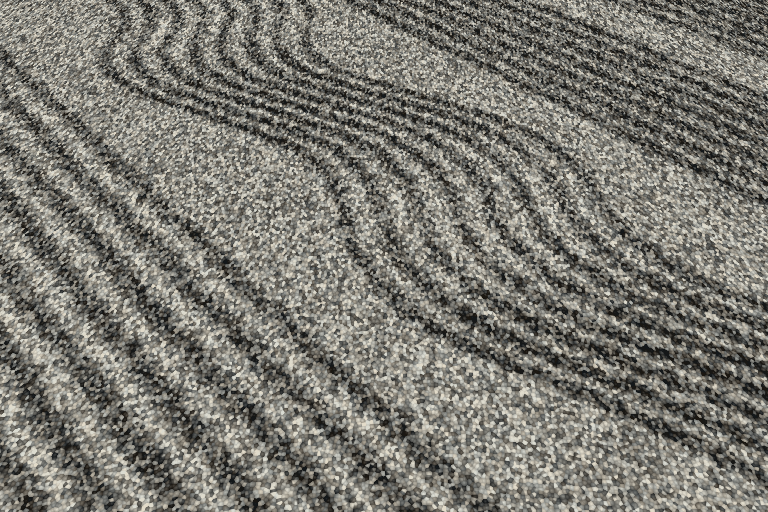
Give the GLSL for this texture, as a Shadertoy shader.

```glsl
const float TAU = 6.2831853;

// Layout, in canvas heights with y pointing down
const vec2  VANISH       = vec2(-0.9375, -0.78125);
const float WAVE_LENGTH  = 0.345;
const float WAVE_CREST   = 0.908;
const float WAVE_HEIGHT  = 0.082;
const float WAVE_SKEW    = 0.085;
const float FAR_SHIFT    = 0.065;

// Tones
const float FLAT_TONE    = 0.565;
const float STONE_RANGE  = 0.60;
const float CLUMP_RANGE  = 0.07;
const float GAP_SHADOW   = 0.24;
const vec3  STONE_TINT   = vec3(1.0, 0.985, 0.925);

// Grain
const float STONE_SCALE  = 235.0;
const float CLUMP_SCALE  = 105.0;
const float RAGGEDNESS   = 0.010;

vec2 hash2(vec2 p) {
    vec3 q = fract(vec3(p.xyx) * vec3(0.1031, 0.1030, 0.0973));
    q += dot(q, q.yzx + 33.33);
    return fract((q.xx + q.yz) * q.zy);
}

// Cellular noise with soft borders: x = tone, y = hue, z = distance to centre
vec3 pebbles(vec2 p) {
    vec2 cell = floor(p), local = fract(p);
    vec2 sum = vec2(0.0);
    float total = 0.0, nearest = 4.0;
    for (int j = -1; j <= 1; j++) {
        for (int i = -1; i <= 1; i++) {
            vec2 offset = vec2(i, j);
            vec2 id = cell + offset;
            vec2 toCentre = offset + hash2(id) - local;
            float d2 = dot(toCentre, toCentre);
            float weight = exp(-12.0 * d2);
            sum += weight * hash2(id + 71.7);
            total += weight;
            nearest = min(nearest, d2);
        }
    }
    return vec3(sum / total, sqrt(nearest));
}

// Tone change made by a band of raked furrows, dark at both borders;
// a higher sharpness narrows the lit crests
float furrows(float across, float start, float count, float period,
              float dark, float light, float sharpness) {
    float k = (across - start) / period;
    float mask = smoothstep(-0.5, -0.1, k)
               * (1.0 - smoothstep(count + 0.1, count + 0.5, k));
    float crest = pow(max(0.5 - 0.5 * cos(TAU * k), 0.0001), sharpness);
    return mask * (mix(dark, light, crest) - FLAT_TONE);
}

float rakedTone(vec2 p, float roughness) {
    // Rays from the vanishing point are parallel lines on the ground
    vec2 ray = p - VANISH;
    float across = ray.x / ray.y;
    float along = 1.0 / ray.y;
    across += RAGGEDNESS * roughness;
    across += 0.002 * sin(31.0 * along + 5.0 * across)
            + 0.0015 * sin(73.0 * along - 9.0 * across);

    // Meandering band between the straight ones
    float phase = TAU * (along - WAVE_SKEW * (across - 1.32) - WAVE_CREST) / WAVE_LENGTH;
    float meander = across - WAVE_HEIGHT * cos(phase)
                  - FAR_SHIFT * smoothstep(1.08, 1.26, along);
    float turnedAway = sin(phase);

    float tone = FLAT_TONE;
    tone += furrows(across, -0.60, 20.0, 0.083, 0.32, 0.635, 0.95);
    tone += furrows(meander, 1.33, 7.0, 0.069, 0.30 - 0.05 * turnedAway,
                    0.605 - 0.035 * turnedAway, 1.1 + 0.35 * turnedAway);
    tone += furrows(across, 2.07, 6.0, 0.072, 0.27, 0.54, 1.2);
    tone += furrows(across, 2.73, 20.0, 0.072, 0.28, 0.50, 1.2);
    return tone;
}

void mainImage(out vec4 fragColor, in vec2 fragCoord) {
    vec2 p = fragCoord / iResolution.y;
    p.y = 1.0 - p.y;

    // Stones shrink with distance
    float depth = p.y - VANISH.y;
    vec2 ground = vec2((p.x - 0.75) / depth, log(depth)) + 2.0;
    vec3 stone = pebbles(ground * STONE_SCALE);
    vec3 clump = pebbles(ground * CLUMP_SCALE + 17.3);

    // Raked ground, then individual stones and the gaps between them
    float tone = rakedTone(p, clump.x - 0.5);
    tone += STONE_RANGE * (stone.x - 0.5);
    tone += CLUMP_RANGE * (clump.y - 0.5);
    tone += GAP_SHADOW * (0.42 - stone.z);
    tone = clamp(tone, 0.09, 0.87);

    // Slight warm and cool variation from stone to stone
    vec3 colour = tone * STONE_TINT;
    colour += (stone.y - 0.5) * vec3(0.035, 0.0, -0.035);
    fragColor = vec4(clamp(colour, 0.0, 1.0), 1.0);
}
```
